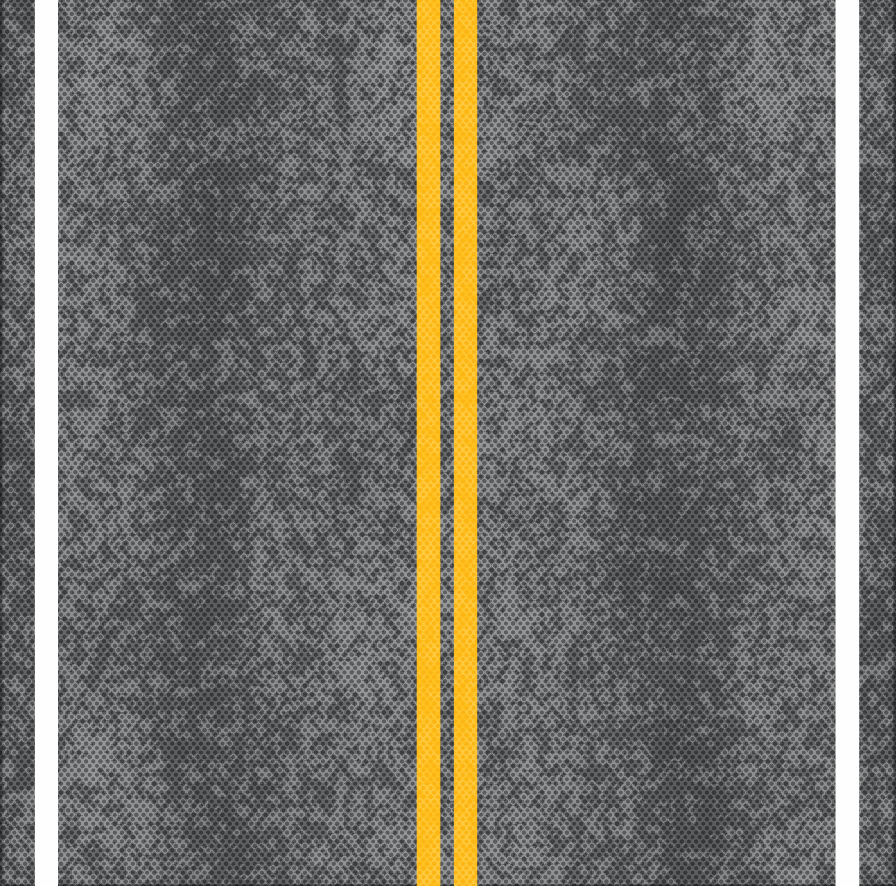
A Shadertoy shader for this texture:

```glsl
// A straight road seen from above: grey asphalt with worn wheel tracks, two
// white edge lines and a double yellow centre line. A staggered lattice of
// dark pits over randomly lit grains, steered by gradient noise, gives the grit.

#define GRAIN_PITCH 0.0081
#define ROW_RATIO 1.24
#define PIT_RADIUS 0.29
#define PIT_COLOR vec3(0.225, 0.23, 0.238)
#define MID_GREY vec3(0.405, 0.413, 0.416)
#define LIGHT_GREY vec3(0.575, 0.58, 0.582)
#define PAINT_WHITE vec3(0.995)
#define PAINT_YELLOW vec3(1.0, 0.755, 0.12)
#define TRACK_CENTERS vec2(0.245, 0.755)
#define TRACK_WIDTH 0.075
#define TRACK_DEPTH 0.26

float hash(vec2 p) {
    vec3 q = fract(vec3(p.xyx) * 0.1031);
    q += dot(q, q.yzx + 33.33);
    return fract((q.x + q.y) * q.z);
}

vec2 gradient(vec2 cell) {
    float angle = 6.2832 * hash(cell + 57.0);
    return vec2(cos(angle), sin(angle));
}

float gradientNoise(vec2 p) {
    vec2 i = floor(p), f = fract(p);
    vec2 u = f * f * f * (f * (f * 6.0 - 15.0) + 10.0);
    vec2 e = vec2(1.0, 0.0);
    float a = dot(gradient(i), f);
    float b = dot(gradient(i + e.xy), f - e.xy);
    float c = dot(gradient(i + e.yx), f - e.yx);
    float d = dot(gradient(i + e.xx), f - e.xx);
    return mix(mix(a, b, u.x), mix(c, d, u.x), u.y);
}

// Coverage of a vertical stripe between two edges, smoothed over one pixel.
float stripe(float x, float left, float right, float pixel) {
    float inside = min(x - left, right - x);
    return smoothstep(-0.5 * pixel, 0.5 * pixel, inside);
}

// Nearest point of the staggered lattice, in units of the cell.
vec2 latticePoint(vec2 q, vec2 cellShape) {
    vec2 a = floor(q + 0.5);
    vec2 b = floor(q) + 0.5;
    vec2 da = (q - a) * cellShape, db = (q - b) * cellShape;
    return dot(da, da) < dot(db, db) ? a : b;
}

// Overall brightness of the surface: wheel tracks, shoulders and blotches.
float surfaceTone(vec2 uv) {
    vec2 d = (uv.x - TRACK_CENTERS) / TRACK_WIDTH;
    d += 0.35 * gradientNoise(vec2(3.0, uv.y * 4.0));
    float tracks = exp(-d.x * d.x) + exp(-d.y * d.y);
    float shoulder = 1.0 - smoothstep(0.036, 0.042, min(uv.x, 1.0 - uv.x));
    float blotch = 0.18 * gradientNoise(uv * vec2(9.0, 5.0))
                 + 0.12 * gradientNoise(uv * vec2(22.0, 15.0) + 7.0);
    return blotch - TRACK_DEPTH * tracks - 0.14 * shoulder;
}

void mainImage(out vec4 fragColor, in vec2 fragCoord) {
    vec2 uv = fragCoord / iResolution.xy;
    vec2 p = fragCoord / iResolution.y;
    vec2 pixel = 1.0 / iResolution.xy;

    // Grain lattice
    vec2 cellShape = vec2(1.0, ROW_RATIO);
    vec2 q = p / (GRAIN_PITCH * cellShape);
    vec2 grain = latticePoint(q, cellShape);
    float dist = length((q - grain) * cellShape);
    float soft = 0.5 * pixel.y / GRAIN_PITCH;
    float radius = PIT_RADIUS + 0.06 * (hash(grain * 2.0 + 11.0) - 0.5);
    float pit = 1.0 - smoothstep(radius - soft, radius + soft, dist);

    // Lit grains gather in small clumps
    float tone = surfaceTone(uv);
    float clump = 0.55 * gradientNoise(grain * 0.43 + 19.0);
    float patchHash = hash(floor(q * 2.0) + 301.0);
    float lit = 0.6 * hash(grain * 2.0 + 5.0) + 0.4 * patchHash + clump + tone;
    lit = smoothstep(0.36, 0.56, lit);

    // Asphalt
    vec3 color = mix(MID_GREY, LIGHT_GREY, lit);
    color = mix(color, PIT_COLOR, pit * (0.95 - 0.3 * lit));
    color *= 1.0 + 0.4 * tone;

    // Dark rim at the sides and foot of the road
    float rim = min(min(uv.x, 1.0 - uv.x), uv.y * 1.3);
    color *= mix(0.6, 1.0, smoothstep(0.001, 0.0045, rim));

    // Yellow centre lines, faintly speckled by the grain beneath
    vec3 yellow = PAINT_YELLOW + vec3(0.0, 0.035, 0.13) * lit * (1.0 - pit);
    yellow -= vec3(0.015, 0.045, 0.04) * pit;
    float centre = stripe(uv.x, 0.465, 0.4915, pixel.x)
                 + stripe(uv.x, 0.5065, 0.5327, pixel.x);
    color = mix(color, yellow, centre);

    // White edge lines
    float edges = stripe(uv.x, 0.0388, 0.0648, pixel.x)
                + stripe(uv.x, 0.9325, 0.959, pixel.x);
    color = mix(color, PAINT_WHITE, edges);

    fragColor = vec4(clamp(color, 0.0, 1.0), 1.0);
}
```
